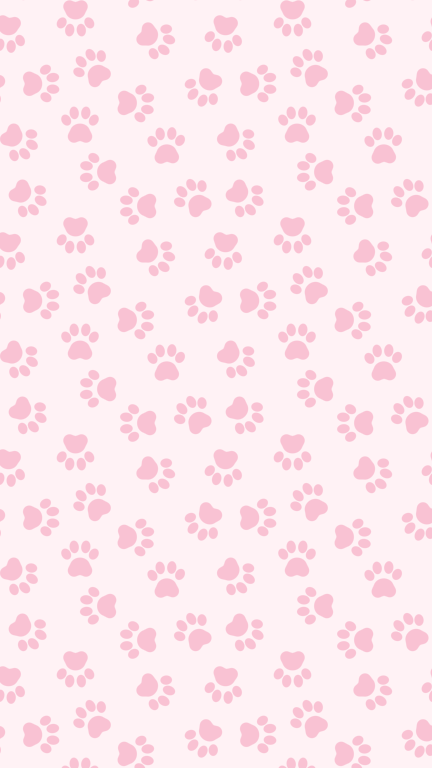
A WebGL 2 fragment shader for this pattern:

```glsl
#version 300 es
precision highp float;
// Seamless pattern of pink paw prints turned in many directions on pale blush.

uniform vec2 u_resolution;
out vec4 fragColor;

// Lengths are in design units; the canvas is CANVAS_WIDTH units wide.
const float CANVAS_WIDTH = 432.0;
const float TILE = 217.0;
const vec3 BACKGROUND = vec3(1.0, 0.949, 0.961);
const vec3 PAW_PINK = vec3(0.976, 0.761, 0.827);

// Right half of one paw, toes toward +y, origin at the pad centre
const vec2 DOME_CENTER = vec2(0.0, 1.2);
const vec2 DOME_RADII = vec2(10.0, 8.7);
const vec2 LOBE_CENTER = vec2(6.0, -3.0);
const float LOBE_RADIUS = 6.2;
const float PAD_BLEND = 2.0;
const vec2 INNER_TOE = vec2(5.8, 20.6);
const vec2 INNER_RADII = vec2(4.6, 6.3);
const float INNER_TILT = 0.12;
const vec2 OUTER_TOE = vec2(13.8, 13.4);
const vec2 OUTER_RADII = vec2(4.6, 5.8);
const float OUTER_TILT = 0.55;

// Paws of one tile: pad centre x, y and heading in degrees
const int PAW_COUNT = 14;
const vec3 PAWS[PAW_COUNT] = vec3[](
    vec3(75.5, 107.5, -90.0), vec3(148.0, 81.7, -27.0),
    vec3(8.3, 91.7, -98.0),   vec3(32.3, 33.3, 1.0),
    vec3(98.0, 42.0, 126.0),  vec3(127.0, 14.0, -2.0),
    vec3(209.3, 36.7, -124.0), vec3(80.0, 200.5, 90.0),
    vec3(166.7, 179.7, 92.0), vec3(12.3, 197.7, -39.0),
    vec3(107.0, 162.0, 179.0), vec3(147.0, 128.0, 180.0),
    vec3(198.7, 129.0, 126.0), vec3(21.0, 141.7, -39.0));

// Clockwise rotation of a point, in radians
vec2 turn(vec2 p, float angle) {
    float c = cos(angle), s = sin(angle);
    return vec2(c * p.x + s * p.y, c * p.y - s * p.x);
}

// Approximate signed distance to an ellipse
float ellipse(vec2 p, vec2 radii) {
    float k = length(p / radii);
    return k * (k - 1.0) / max(length(p / (radii * radii)), 1e-4);
}

float smoothMin(float a, float b, float k) {
    float h = max(k - abs(a - b), 0.0) / k;
    return min(a, b) - 0.25 * h * h * k;
}

float paw(vec2 p) {
    p.x = abs(p.x);
    // Notched pad: a dome blended with two lobes
    float dome = ellipse(p - DOME_CENTER, DOME_RADII);
    float lobe = length(p - LOBE_CENTER) - LOBE_RADIUS;
    float pad = smoothMin(dome, lobe, PAD_BLEND);
    // Toes fan outward
    float inner = ellipse(turn(p - INNER_TOE, -INNER_TILT), INNER_RADII);
    float outer = ellipse(turn(p - OUTER_TOE, -OUTER_TILT), OUTER_RADII);
    return min(pad, min(inner, outer));
}

void main() {
    float pixel = CANVAS_WIDTH / u_resolution.x;
    vec2 p = gl_FragCoord.xy * pixel;

    // Nearest wrapped copy of every paw in the tile
    float dist = TILE;
    for (int i = 0; i < PAW_COUNT; i++) {
        vec2 offset = mod(p - PAWS[i].xy + 0.5 * TILE, TILE) - 0.5 * TILE;
        dist = min(dist, paw(turn(offset, radians(PAWS[i].z - 90.0))));
    }

    float coverage = 1.0 - smoothstep(-0.75 * pixel, 0.75 * pixel, dist);
    fragColor = vec4(mix(BACKGROUND, PAW_PINK, coverage), 1.0);
}
```
